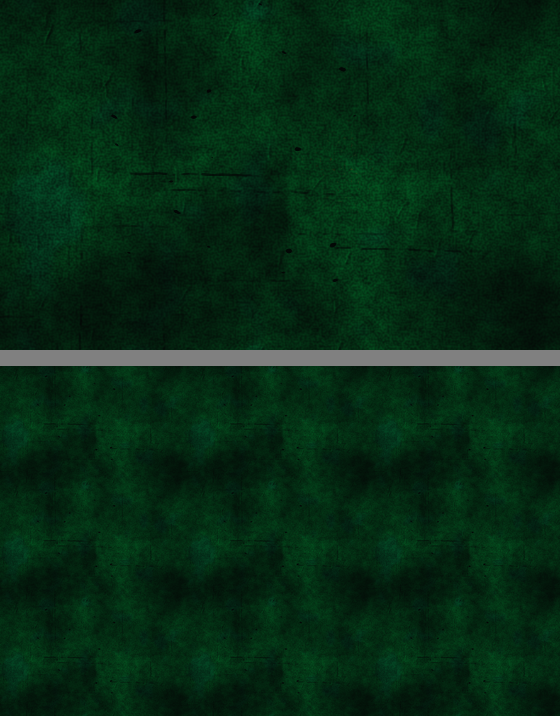
Top, the tile; bottom, the same tile 3 across and 3 down.
This texture is drawn by a Shadertoy shader. Its source:

```glsl
vec2 hash2(vec2 p) {
    vec3 q = fract(p.xyx * vec3(.1031, .1030, .0973));
    q += dot(q, q.yzx + 33.33);
    return fract((q.xx + q.yz) * q.zy);
}

// Gradient noise that wraps after a whole number of cells
float corner(vec2 cell, vec2 f, vec2 cells, float seed) {
    float angle = 6.2832 * hash2(mod(cell, cells) + seed * 17.3).x;
    return dot(vec2(cos(angle), sin(angle)), f);
}

float noise(vec2 uv, vec2 cells, float seed) {
    vec2 p = uv * cells, i = floor(p), f = p - i;
    vec2 w = f * f * f * (f * (f * 6. - 15.) + 10.);
    vec2 e = vec2(1, 0);
    return mix(mix(corner(i, f, cells, seed), corner(i + e.xy, f - e.xy, cells, seed), w.x),
               mix(corner(i + e.yx, f - e.yx, cells, seed), corner(i + 1., f - 1., cells, seed), w.x), w.y);
}

float fbm(vec2 uv, vec2 cells, int octaves, float seed) {
    float sum = 0., amp = 1.;
    for (int i = 0; i < octaves; i++) {
        sum += amp * noise(uv, cells, seed + float(i));
        cells *= 2.;
        amp *= .55;
    }
    return sum;
}

// Shortest offset on the wrapped canvas, in canvas heights
vec2 wrapped(vec2 uv, vec2 center) {
    return (fract(uv - center + .5) - .5) * vec2(1.6, 1);
}

float glow(vec2 uv, vec2 center, float size) {
    vec2 d = wrapped(uv, center);
    return exp(-dot(d, d) / (size * size));
}

// Long, broken, nearly straight scratches
float scratches(vec2 uv) {
    float sum = 0.;
    float wobble = .004 * noise(uv, vec2(24, 15), 40.);
    for (int i = 0; i < 30; i++) {
        vec2 a = hash2(vec2(i, 3)), b = hash2(vec2(i, 9));
        vec2 d = wrapped(uv, a);
        if (i % 2 == 0) d = d.yx;
        float across = abs(d.x + (b.x - .5) * .07 * d.y + wobble);
        float reach = mix(.08, .4, b.y);
        float ends = 1. - smoothstep(reach * .5, reach, abs(d.y));
        sum += ends * mix(.3, .9, b.x) * (1. - smoothstep(.0008, .005, across));
    }
    return sum * smoothstep(-.25, .3, fbm(uv, vec2(40, 25), 2, 50.));
}

// Small ragged holes
float pits(vec2 uv) {
    float sum = 0.;
    float rag = .005 * noise(uv, vec2(112, 70), 60.);
    for (int i = 0; i < 20; i++) {
        vec2 a = hash2(vec2(i, 21)), b = hash2(vec2(i, 27));
        vec2 d = wrapped(uv, vec2(.2 + .45 * a.x, a.y));
        d.y += (b.x - .5) * d.x;
        float edge = length(d * vec2(.65, 1.2)) - mix(.001, .007, b.y * b.y) + rag;
        sum += 1. - smoothstep(-.001, .003, edge);
    }
    return min(sum, 1.);
}

// Short bent creases, lit on one side and shaded on the other
float creases(vec2 uv) {
    float sum = 0.;
    for (int i = 0; i < 36; i++) {
        vec2 a = hash2(vec2(i, 33)), b = hash2(vec2(i, 39));
        vec2 d = wrapped(uv, a);
        float x = d.x + (b.x - .7) * d.y + (b.y - .5) * 14. * d.y * d.y;
        float ends = 1. - smoothstep(.008, .035, abs(d.y));
        sum += ends * (exp(-x * x / .000008) - exp(-pow(x - .006, 2.) / .00002));
    }
    return sum;
}

void mainImage(out vec4 fragColor, in vec2 fragCoord) {
    vec2 uv = fragCoord / iResolution.xy;

    // Broad stains
    float tone = .162 + .085 * fbm(uv, vec2(5, 3), 5, 1.);
    tone += .055 * glow(uv, vec2(.62, .4), .22) + .05 * glow(uv, vec2(.13, .56), .22);
    tone += .045 * glow(uv, vec2(.42, .8), .2) + .03 * glow(uv, vec2(.88, .46), .16);
    tone -= .05 * glow(uv, vec2(.25, .94), .25) + .04 * glow(uv, vec2(.74, .74), .16);
    tone -= .045 * glow(uv, vec2(.97, .03), .26);

    // Dark patch with a firm right side
    vec2 d = uv - vec2(.515 + .01 * noise(uv, vec2(16, 20), 12.), .4);
    float patchMask = smoothstep(-.24, -.03, d.x) * (1. - smoothstep(-.012, .006, d.x));
    tone -= .055 * patchMask * (1. - smoothstep(.05, .28, abs(d.y)));

    // Worn mottling, cloth fibres and fine grain
    float mottle = fbm(uv, vec2(32, 22), 3, 20.);
    float fibres = noise(uv, vec2(70, 150), 30.) + noise(uv, vec2(180, 60), 31.);
    float grain = noise(uv, vec2(230, 144), 32.);
    tone = max(tone, .07) * (1. + .3 * mottle + .16 * fibres + .5 * grain);

    // Surface damage
    tone *= 1. + .28 * creases(uv);
    tone *= 1. - .6 * min(scratches(uv), 1.);
    tone *= 1. - .85 * pits(uv);
    tone = clamp(tone, .012, .36);

    // Green dye with faint blue stains and ochre flecks
    vec3 color = vec3(.01, tone, .011 + .35 * tone);
    color.b += .12 * tone * smoothstep(.1, .5, fbm(uv, vec2(6, 4), 3, 70.));
    float flecks = smoothstep(.3, .55, noise(uv, vec2(160, 100), 80.));
    color.r += .45 * tone * flecks * (.12 + glow(uv, vec2(.62, .52), .1));
    fragColor = vec4(color, 1);
}
```
